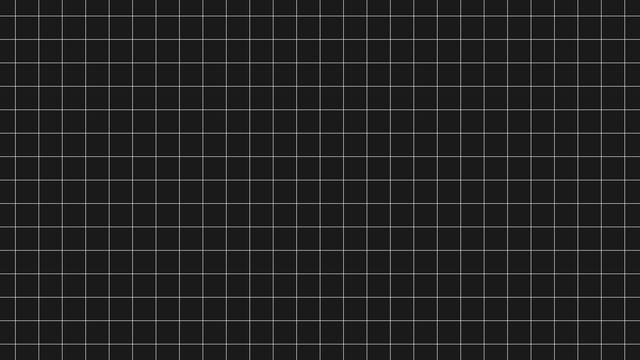
Reproduce this pattern procedurally as a WebGL 1 fragment shader.

```glsl
precision highp float;

uniform vec2 u_resolution;

// Lengths are fractions of the canvas height
#define ROWS 15.36
#define LINE_WIDTH 0.00125
#define LINE_SHIFT vec2(0.0002, -0.0002)
#define GROUND_COLOR vec3(0.102)
#define LINE_COLOR vec3(1.0)
#define FILTER_RADIUS 3.0

const float PI = 3.14159;
const int TAPS = 8;

vec2 sinc(vec2 x) {
    vec2 a = PI * max(abs(x), 0.001);
    return sin(a) / a;
}

// Windowed sinc: crisp smoothing with a faint dark rim beside bright lines
vec2 lanczos(vec2 d) {
    vec2 inside = step(abs(d), vec2(FILTER_RADIUS));
    return inside * sinc(d) * sinc(d / FILTER_RADIUS);
}

// Signed distance to the nearest vertical (x) and horizontal (y) line
vec2 gridDistance(vec2 p) {
    return (fract(p * ROWS + 0.5) - 0.5) / ROWS;
}

// Filtered coverage of both line families, integrated across the line width
vec2 lineCoverage(vec2 dist, float pixelsPerUnit) {
    float width = LINE_WIDTH * pixelsPerUnit;
    vec2 sum = vec2(0.0);
    for (int i = 0; i < TAPS; i++) {
        float offset = (float(i) + 0.5) / float(TAPS) - 0.5;
        sum += lanczos(dist * pixelsPerUnit + offset * width);
    }
    return sum * width / float(TAPS);
}

void main() {
    // Centred coordinates, so a line crossing sits mid-canvas
    vec2 p = (gl_FragCoord.xy - 0.5 * u_resolution) / u_resolution.y;
    vec2 cover = lineCoverage(gridDistance(p - LINE_SHIFT), u_resolution.y);

    // Union of the two line families
    float grid = 1.0 - (1.0 - cover.x) * (1.0 - cover.y);
    vec3 color = GROUND_COLOR + (LINE_COLOR - GROUND_COLOR) * grid;
    gl_FragColor = vec4(clamp(color, 0.0, 1.0), 1.0);
}
```
